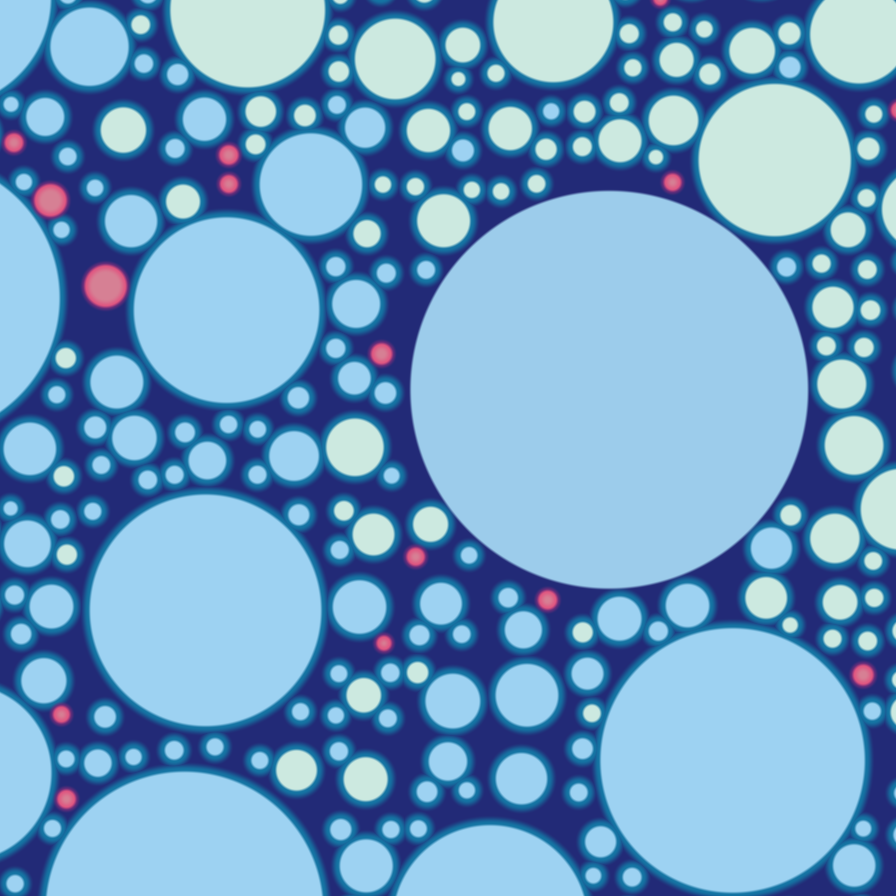
Reproduce this pattern procedurally as a Shadertoy shader.

```glsl
const vec3 NAVY = vec3(0.135, 0.165, 0.465);
const vec3 TEAL = vec3(0.08, 0.455, 0.64);
const vec3 SKY = vec3(0.615, 0.825, 0.95);
const vec3 PALE_SKY = vec3(0.61, 0.80, 0.92);
const vec3 CREAM = vec3(0.80, 0.915, 0.88);
const vec3 ROSE = vec3(0.84, 0.50, 0.58);
const vec3 ROSE_RIM = vec3(0.88, 0.33, 0.50);
const vec3 PURPLE = vec3(0.45, 0.18, 0.48);

const vec3 FEATURE = vec3(0.68, 0.565, 0.222); // centre and radius
const float GAP = 0.008;
const float EDGE = 0.002;
const float REACH = 0.28;
const int MAX_BIG = 34;

vec3 disks[48]; // centre and radius; the feature disk comes first
int count = 0;

float hash(vec2 p) {
    return fract(sin(dot(p, vec2(127.1, 311.7))) * 43758.5453);
}

vec2 hash2(vec2 p) {
    return vec2(hash(p), hash(p + vec2(17.3, 41.9)));
}

float diskDistance(vec2 p, vec3 disk) {
    return distance(p, disk.xy) - disk.z;
}

// Free radius at a point; stops early once it drops below the need
float freeRadius(vec2 p, int n, float need) {
    float room = 1.0;
    for (int i = 0; i < n; i++) {
        room = min(room, diskDistance(p, disks[i]) - GAP);
        if (room < need) break;
    }
    return room;
}

// 0 at the lower left, 1 in the upper right corner
float cornerZone(vec2 p) {
    return smoothstep(1.05, 1.4, p.x + p.y);
}

// Greedy packing along an even sequence, with a shrinking target radius
void packBig(int tries) {
    disks[0] = FEATURE;
    count = 1;
    for (int k = 1; k <= tries; k++) {
        vec2 c = mix(vec2(-0.1), vec2(1.1), fract(0.5 + float(k) * vec2(0.7549, 0.5698)));
        float cap = mix(0.155, 0.085, cornerZone(c));
        float target = min(max(0.036, 0.15 / (1.0 + 0.09 * float(k))), cap);
        float r = freeRadius(c, count, target);
        if (r >= target && count < MAX_BIG) {
            disks[count] = vec3(c, min(r, min(target * 1.25, cap)));
            count++;
        }
    }
}

// Drop the disks too far away to matter here
void keepNear(vec2 p, float reach) {
    int kept = 1;
    for (int i = 1; i < count; i++) {
        if (diskDistance(p, disks[i]) < reach) {
            disks[kept] = disks[i];
            kept++;
        }
    }
    count = kept;
}

// One disk per grid cell, pushed off its neighbours and kept inside the cell
void packCells(vec2 p, float cell, int side, float rMin, float rMax) {
    int placed = count;
    vec2 corner = floor(p / cell - 0.5 * float(side - 1));
    for (int k = 0; k < side * side; k++) {
        vec2 id = corner + vec2(float(k % side), float(k / side));
        vec2 c = (id + mix(vec2(0.3), vec2(0.7), hash2(id + cell))) * cell;
        float r = mix(rMin * 1.2, rMax, hash(id + 9.7));
        for (int i = 0; i < placed; i++) {
            float overlap = r + GAP - diskDistance(c, disks[i]);
            if (overlap > 0.0) c += normalize(c - disks[i].xy) * overlap;
        }
        vec2 border = 0.5 * cell - abs(c - (id + 0.5) * cell);
        r = min(r, min(border.x, border.y) - 0.5 * GAP);
        if (r > rMin) r = min(r, freeRadius(c, placed, rMin));
        if (r > rMin) {
            disks[count] = vec3(c, r);
            count++;
        }
    }
}

bool isRose(vec3 disk) {
    return disk.z < 0.036 && hash(disk.xy * 37.1) < 0.08;
}

vec3 diskColour(vec3 disk, float d) {
    if (isRose(disk)) return mix(ROSE_RIM, ROSE, smoothstep(0.0, -0.009, d));
    float chance = mix(disk.z < 0.045 ? 0.13 : 0.0, 0.96, cornerZone(disk.xy));
    return hash(disk.xy * 53.7 + 5.0) < chance ? CREAM : SKY;
}

void mainImage(out vec4 fragColor, in vec2 fragCoord) {
    vec2 p = fragCoord / iResolution.y;
    packBig(56);
    keepNear(p, REACH);
    packCells(p, 0.09, 3, 0.015, 0.036);
    packCells(p, 0.045, 2, 0.0075, 0.0125);

    // Nearest disk, and nearest halo of each kind
    float nearest = 1.0, tealDist = 1.0, roseDist = 1.0;
    int hit = 0;
    for (int i = 0; i < count; i++) {
        float d = diskDistance(p, disks[i]);
        if (d < nearest) { nearest = d; hit = i; }
        if (i == 0 || d > 0.02) continue;
        if (isRose(disks[i])) roseDist = min(roseDist, d);
        else tealDist = min(tealDist, d);
    }
    vec3 fill = hit == 0 ? PALE_SKY : diskColour(disks[hit], nearest);

    // Navy ground, soft halos, then the disks
    vec3 colour = mix(TEAL, NAVY, smoothstep(0.002, 0.0115, tealDist));
    colour = mix(PURPLE, colour, smoothstep(0.0, 0.006, roseDist));
    colour = mix(fill, colour, smoothstep(-EDGE, EDGE, nearest));
    fragColor = vec4(colour, 1.0);
}
```
